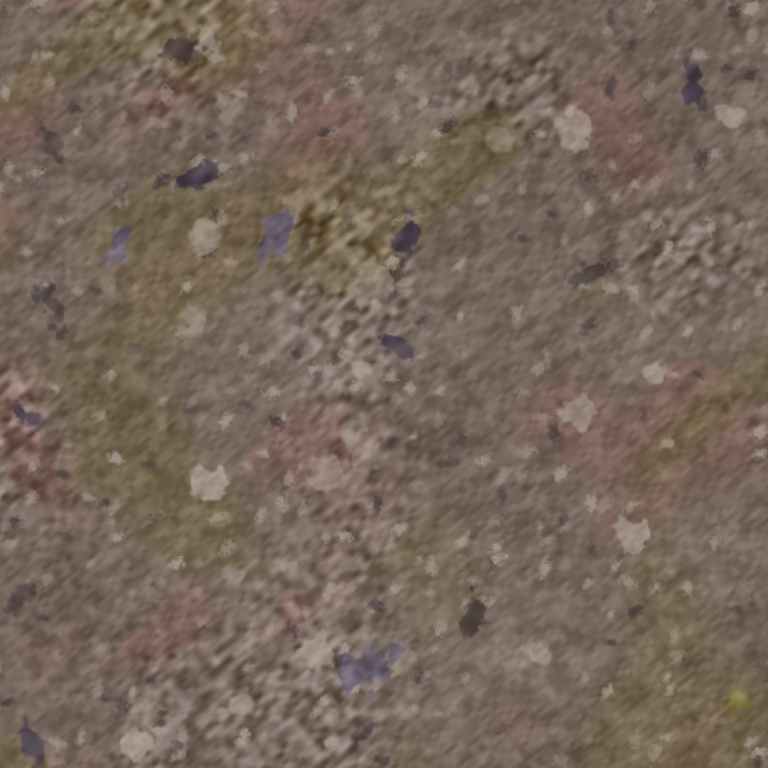
A three.js fragment shader for this texture:

```glsl
// Worn composite stone: a warm grey-brown binder with fine diagonal streaks and
// faint tints, filled with pale grains, dark slivers, tiny specks and a few
// coloured chips. Value noise makes the binder, jittered cells the inclusions.

#define BINDER vec3(0.455, 0.398, 0.363)
#define PALE vec3(0.645, 0.595, 0.555)
#define DARK vec3(0.265, 0.225, 0.225)
#define RUST vec3(0.485, 0.355, 0.325)
#define OLIVE vec3(0.445, 0.385, 0.275)
#define STREAK_ANGLE 0.68
#define STREAK_CONTRAST 0.10
#define FINE_CONTRAST 0.10
#define CLUSTER_CONTRAST 0.30
#define EDGE_BLUR 0.0045

varying vec2 vUv;

vec2 hash2(vec2 p) {
  vec3 q = fract(p.xyx * vec3(0.1031, 0.1030, 0.0973));
  q += dot(q, q.yzx + 33.33);
  return fract((q.xx + q.yz) * q.zy);
}

float noise(vec2 p) {
  vec2 cell = floor(p), f = fract(p);
  f = f * f * (3.0 - 2.0 * f);
  float low = mix(hash2(cell).x, hash2(cell + vec2(1.0, 0.0)).x, f.x);
  float high = mix(hash2(cell + vec2(0.0, 1.0)).x, hash2(cell + 1.0).x, f.x);
  return mix(low, high, f.y);
}

vec2 rotate(vec2 p, float angle) {
  float c = cos(angle), s = sin(angle);
  return vec2(c * p.x + s * p.y, c * p.y - s * p.x);
}

// Irregular scattered grains: x is coverage, y a random value for the grain.
// The radius is in canvas units; turn is the spread around the streak angle.
vec2 grains(vec2 uv, float cells, float share, float radius, float stretch,
            float turn, float seed) {
  vec2 p = uv * cells + seed, best = vec2(0.0);
  float blur = EDGE_BLUR * cells;
  float ragged = noise(uv * 1.3 / radius + seed) - 0.5;
  ragged += 0.5 * (noise(uv * 3.0 / radius + seed) - 0.5);
  for (int y = -1; y <= 1; y++) {
    for (int x = -1; x <= 1; x++) {
      vec2 id = floor(p) + vec2(float(x), float(y));
      vec2 pick = hash2(id + 17.0), look = hash2(id + 71.0);
      vec2 q = p - id - 0.15 - 0.7 * hash2(id);
      q = rotate(q, STREAK_ANGLE + (look.x - 0.5) * turn);
      float size = radius * cells * mix(0.5, 1.1, pick.y);
      float dist = length(q / vec2(stretch, 1.0)) - size * (1.0 + ragged);
      float cover = 1.0 - smoothstep(-blur, blur, dist);
      cover *= step(pick.x, share);
      if (cover > best.x) best = vec2(cover, look.y);
    }
  }
  return best;
}

// Colour of a rare chip, chosen by a random value.
vec3 chipColour(float pick) {
  vec3 colour = mix(vec3(0.60, 0.41, 0.17), vec3(0.29, 0.33, 0.34), step(0.2, pick));
  colour = mix(colour, vec3(0.43, 0.39, 0.46), step(0.4, pick));
  colour = mix(colour, vec3(0.64, 0.51, 0.48), step(0.66, pick));
  return mix(colour, vec3(0.46, 0.42, 0.21), step(0.82, pick));
}

void main() {
  vec2 uv = vUv;
  vec2 along = rotate(uv, STREAK_ANGLE) + 5.0;

  // Binder with cloudy tints
  float cloud = noise(uv * 7.0 + 40.0);
  float streak = noise(along * vec2(42.0, 75.0));
  float fine = noise(along * vec2(105.0, 180.0) + 9.0);
  vec3 colour = BINDER + 0.05 * (cloud - 0.5);
  float rust = noise(along * vec2(7.0, 11.0) + 63.0) * 0.8 + streak * 0.2;
  float olive = noise(along * vec2(5.0, 9.0) + 28.0) * 0.8 + cloud * 0.2;
  colour = mix(colour, RUST, 0.65 * smoothstep(0.58, 0.85, rust));
  colour = mix(colour, OLIVE, 0.75 * smoothstep(0.58, 0.82, olive));

  // Diagonal streaks and patches of glittering crumbs
  float cluster = smoothstep(0.55, 0.85, noise(uv * 4.5 + 12.0));
  float crumbs = noise(along * vec2(75.0, 115.0) + 33.0) - 0.45;
  colour += STREAK_CONTRAST * (streak - 0.5) + FINE_CONTRAST * (fine - 0.5);
  colour += CLUSTER_CONTRAST * cluster * crumbs * vec3(0.95, 0.97, 1.0);

  // Small specks, pale and dark
  vec2 speck = grains(uv, 36.0, 0.28, 0.0065, 1.5, 2.0, 11.0);
  colour = mix(colour, PALE, speck.x * mix(0.25, 0.9, speck.y));
  vec2 pit = grains(uv, 27.0, 0.14, 0.0065, 1.7, 2.5, 83.0);
  colour = mix(colour, DARK, pit.x * mix(0.3, 0.85, pit.y));

  // Larger pale grains
  vec2 pebble = grains(uv, 9.0, 0.36, 0.021, 1.25, 5.0, 37.0);
  vec3 paleTone = PALE + 0.08 * (fine - 0.5) + 0.05 * (streak - 0.5);
  colour = mix(colour, paleTone, pebble.x * mix(0.3, 1.0, pebble.y));

  // Dark slivers, some with a violet cast
  vec2 sliver = grains(uv, 7.0, 0.30, 0.0145, 2.3, 3.6, 131.0);
  vec3 darkTone = DARK + vec3(0.01, 0.01, 0.06) * step(0.6, sliver.y);
  darkTone += 0.16 * (streak - 0.5);
  colour = mix(colour, darkTone, sliver.x * mix(0.55, 1.0, sliver.y));

  // Rare coloured chips with mottled faces
  vec2 chip = grains(uv, 5.0, 0.26, 0.021, 1.9, 1.0, 207.0);
  vec3 chipTone = chipColour(chip.y) + 0.22 * (streak - 0.5) + 0.1 * (fine - 0.5);
  colour = mix(colour, chipTone, 0.85 * chip.x);

  gl_FragColor = vec4(clamp(colour, 0.0, 1.0), 1.0);
}
```
